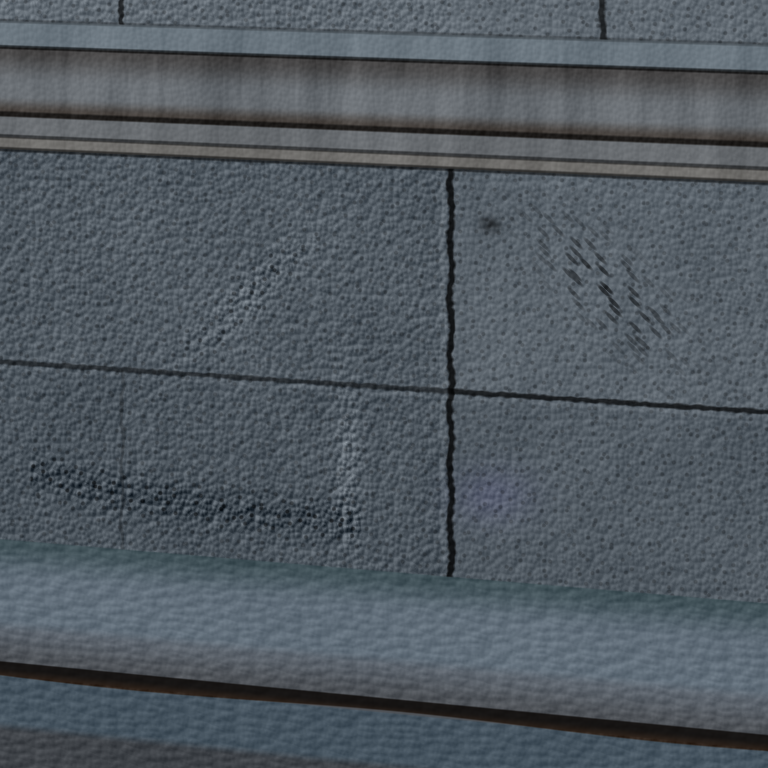
Give the GLSL for this texture, as a Shadertoy shader.

```glsl
// A weathered stone wall: coursed blocks between a moulded cornice and a sloping plinth.
// One rectified height s straightens the converging courses; bands and joints are laid
// along it, then cellular grain, layered sine mottling, stains and scratches age them.
#define TILT 0.029
#define CONVERGE 0.078
#define WALL_TOP 0.194
#define WALL_END 0.702
#define COURSE 0.471
#define JOINT_X 0.587
#define GRAIN 0.27
#define MOTTLE 0.022
#define STONE vec3(0.315, 0.350, 0.382)
#define LEDGE vec3(0.375, 0.425, 0.470)
#define GAP vec3(0.085, 0.078, 0.075)

float soft;

vec2 hash2(vec2 p) {
    vec3 q = fract(p.xyx * vec3(0.1031, 0.1030, 0.0973));
    q += dot(q, q.yzx + 33.33);
    return fract((q.xx + q.yz) * q.zy);
}

// Distance to the nearest scattered cell point.
float cells(vec2 p) {
    vec2 base = floor(p), f = fract(p);
    float d = 4.0;
    for (int j = -1; j <= 1; j++)
    for (int i = -1; i <= 1; i++) {
        vec2 o = vec2(i, j);
        vec2 r = o + hash2(base + o) - f;
        d = min(d, dot(r, r));
    }
    return sqrt(d);
}

// Cellular relief lit from the upper left.
float relief(vec2 p) { return cells(p) - cells(p + vec2(0.32, 0.38)); }

// Layered, rotated sines, roughly -1 to 1.
float mottle(vec2 p) {
    float sum = 0.0, a = 0.5;
    for (int i = 0; i < 5; i++) {
        sum += a * sin(p.x + 1.7 * sin(p.y * 0.8)) * cos(p.y + 1.3 * sin(p.x * 0.7));
        p = mat2(1.5, 1.1, -1.1, 1.5) * p + 2.3;
        a *= 0.65;
    }
    return sum;
}

float after(float edge, float s) { return smoothstep(edge - soft, edge + soft, s); }
float band(float a, float b, float s) { return after(a, s) * (1.0 - after(b, s)); }
float line(float d, float w) { return 1.0 - smoothstep(w * 0.4, w + soft, abs(d)); }
float blob(vec2 d, vec2 r) { d /= r; return exp(-dot(d, d)); }

// Cornice: pale lip, shaded hollow, fillet and narrow lower bead.
vec3 cornice(vec3 c, float s, float streak) {
    c = mix(c, vec3(0.41, 0.455, 0.49) + 0.05 * streak, after(0.027, s));
    float t = clamp((s - 0.064) / 0.08, 0.0, 1.0);
    vec3 hollow = mix(vec3(0.27, 0.265, 0.265), vec3(0.405, 0.425, 0.445), smoothstep(0.0, 0.55, t));
    hollow = mix(hollow, vec3(0.27, 0.25, 0.235), smoothstep(0.75, 1.0, t));
    c = mix(c, hollow + 0.065 * streak, after(0.061, s));
    c = mix(c, vec3(0.40, 0.415, 0.43) + 0.05 * streak, after(0.151, s));
    c = mix(c, vec3(0.43, 0.425, 0.415) + 0.05 * streak, after(0.178, s));
    c *= 1.0 - 0.62 * line(s - 0.061, 0.0025);
    c *= 1.0 - 0.60 * line(s - 0.148, 0.0038);
    c *= 1.0 - 0.48 * line(s - 0.177, 0.0025);
    return c;
}

// Plinth: sloping top, front face, deep gap and a second step.
vec3 plinth(vec3 c, float s, float x) {
    vec3 top = mix(vec3(0.25, 0.315, 0.34), LEDGE, smoothstep(0.702, 0.755, s));
    c = mix(c, top, after(WALL_END, s));
    vec3 face = mix(vec3(0.36, 0.39, 0.425), vec3(0.30, 0.315, 0.335), smoothstep(0.815, 0.86, s));
    c = mix(c, face, smoothstep(0.805, 0.822, s));
    c = mix(c, vec3(0.27, 0.325, 0.37), after(0.879, s));
    c = mix(c, vec3(0.245, 0.26, 0.28), smoothstep(0.938, 0.952, s));
    float gap = band(0.861, 0.879 + 0.003 * sin(x * 9.0), s);
    vec3 shade = mix(GAP, vec3(0.19, 0.14, 0.105), smoothstep(0.868, 0.883, s));
    return mix(c, shade, gap);
}

void mainImage(out vec4 fragColor, in vec2 fragCoord) {
    vec2 p = fragCoord / iResolution.xy;
    p.y = 1.0 - p.y;
    soft = max(0.0014, 0.7 / iResolution.y);
    float s = (p.y - TILT * p.x) / (1.0 + CONVERGE * p.x);
    float wall = band(WALL_TOP, WALL_END, s);
    float upper = 1.0 - after(0.027, s);
    float base = after(WALL_END, s);
    float rough = wall + upper;

    // Grain and broad weathering.
    float fine = relief(p * vec2(150.0, 135.0));
    float coarse = relief(p * vec2(72.0, 80.0) + 17.0);
    float flow = relief(vec2(p.x * 45.0, s * 105.0) + 41.0);
    float cloud = mottle(p * vec2(13.0, 15.0));
    float streak = mottle(vec2(p.x * 55.0, s * 9.0));

    // Stone blocks, each with its own tone.
    float right = after(JOINT_X, p.x), low = after(COURSE, s);
    vec3 col = STONE + MOTTLE * cloud + 0.012 * streak;
    col += wall * (0.035 * right * (1.0 - low) - 0.022 * low * (1.0 - right));
    col += upper * 0.055;
    col = mix(cornice(col, s, streak), col, wall);
    if (s > WALL_TOP) col = mix(col, STONE + MOTTLE * cloud + 0.012 * streak
        + 0.035 * right * (1.0 - low) - 0.020 * low * (1.0 - right), after(WALL_TOP, s));
    col = plinth(col, s, p.x);

    // Sagging soot stain, pale run and worn diagonal.
    float sag = 0.605 + 0.27 * p.x - 0.24 * p.x * p.x;
    float soot = exp(-pow((p.y - sag) / 0.026, 2.0)) * band(0.04, 0.47, p.x) * wall;
    float run = blob(p - vec2(0.452, 0.60), vec2(0.019, 0.10)) * wall;
    float worn = blob(vec2(p.x + p.y - 0.71, p.x - p.y + 0.06), vec2(0.035, 0.15)) * wall;
    col -= 0.085 * soot * (0.7 + 0.5 * cloud);
    col += 0.055 * run + 0.018 * worn;
    col += vec3(0.02, 0.01, 0.05) * blob(p - vec2(0.64, 0.645), vec2(0.05, 0.035));
    float gain = GRAIN * (1.0 - 0.3 * right) * (1.0 + 0.8 * (soot + run + worn));
    col += rough * gain * (0.55 * fine + 0.32 * coarse);
    col += base * (0.09 * flow + 0.04 * fine + 0.012 * cloud) * (1.0 - 0.8 * band(0.861, 0.879, s));
    col += (1.0 - rough) * (1.0 - base) * 0.045 * fine;

    // Pits, chisel scratches and a chipped hole.
    float pits = 1.0 - smoothstep(0.08, 0.24, cells(p * 62.0 + 5.0));
    col *= 1.0 - rough * pits * (0.22 + 0.3 * soot + 0.2 * worn);
    vec2 d = p - vec2(0.79, 0.375);
    vec2 cut = vec2(d.x + d.y, d.x - d.y) * 0.707;
    float scratch = 1.0 - smoothstep(0.15, 0.36, cells(cut * vec2(24.0, 100.0)));
    col *= 1.0 - 0.55 * scratch * blob(cut, vec2(0.12, 0.045)) * wall;
    col *= 1.0 - 0.6 * blob(p - vec2(0.638, 0.293) + 0.006 * coarse, vec2(0.011, 0.009));

    // Joints, ragged and lit along one side.
    float rag = 0.003 * coarse + 0.0015 * sin(p.y * 85.0);
    float jx = p.x - JOINT_X + rag;
    col *= 1.0 - 0.78 * wall * line(jx, 0.0045);
    col += 0.05 * wall * line(jx + 0.010, 0.004);
    float js = s - COURSE + 0.002 * coarse;
    col *= 1.0 - wall * mix(0.48, 0.68, right) * line(js, 0.0032);
    col += 0.04 * wall * line(js - 0.007, 0.003);
    col *= 1.0 - 0.22 * wall * low * line(p.x - 0.159 + rag, 0.002);
    float topJoint = max(line(p.x - 0.159 + rag, 0.003), line(p.x - 0.785 + rag, 0.005));
    col *= 1.0 - 0.65 * upper * topJoint;
    col *= 1.0 - 0.55 * line(s - WALL_TOP, 0.003);
    col *= 1.0 - 0.25 * line(s - 0.027, 0.0025);
    fragColor = vec4(clamp(col, 0.0, 1.0), 1.0);
}
```
